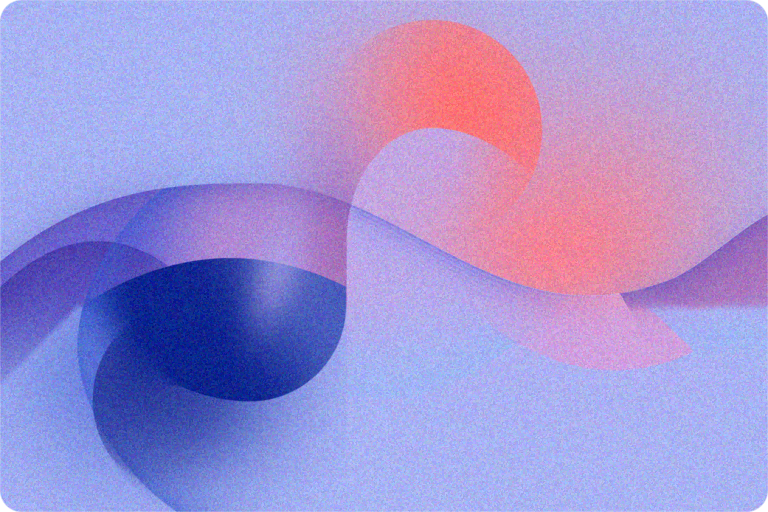
Give the GLSL for this background, as a Shadertoy shader.

```glsl
// Grainy abstract waves: a coral disc and a navy swirl joined by an S-shaped ribbon.
// Layers are crisp curve masks times gaussian falloffs; cellular noise adds grain.

const vec3 LAVENDER = vec3(0.655, 0.70, 0.955);
const vec3 PALE_BLUE = vec3(0.61, 0.71, 0.96);
const vec3 PALE_PINK = vec3(0.76, 0.65, 0.89);
const vec3 CORAL = vec3(1.0, 0.45, 0.46);
const vec3 ROSE = vec3(0.90, 0.55, 0.67);
const vec3 ORCHID = vec3(0.84, 0.62, 0.86);
const vec3 MAGENTA = vec3(0.66, 0.43, 0.72);
const vec3 VIOLET = vec3(0.40, 0.36, 0.81);
const vec3 INDIGO = vec3(0.25, 0.20, 0.63);
const vec3 BLUE = vec3(0.23, 0.35, 0.80);
const vec3 NAVY = vec3(0.04, 0.13, 0.55);

// Coverage of a signed distance, negative inside.
float soft(float d, float w) { return 1.0 - smoothstep(-w, w, d); }
float fill(float d) { return soft(d, 1.0 / iResolution.y); }
float decay(float d, float rate) { return exp(-max(d, 0.0) * rate); }

float blob(vec2 p, vec2 centre, vec2 radii) {
    vec2 q = (p - centre) / radii;
    return exp(-dot(q, q));
}

float arch(float x, float centre, float top, float bend) {
    return top - bend * (x - centre) * (x - centre);
}

// Height of the long wave across the canvas.
float mainWave(float x) {
    if (x < 0.5) return 0.642 - 0.154 * pow(1.0 - 2.0 * x, 2.7);
    return 0.532 + 0.11 * cos((x - 0.5) * 4.833) + 0.035 * smoothstep(1.3, 1.5, x);
}

// Petal: upright left side, round shoulder, long right slope.
float petalDist(vec2 p) {
    vec2 q = p - vec2(0.844, 0.531);
    if (q.x > 0.0) return q.y - arch(q.x, 0.0, 0.219, 2.4);
    if (q.y < 0.0) return -0.167 - q.x;
    return (length(q / vec2(0.167, 0.219)) - 1.0) * 0.18;
}

// Slightly pointed ellipse around the swirl.
float veilDist(vec2 p) {
    vec2 q = pow(abs(p - vec2(0.557, 0.326)) / vec2(0.406, 0.40), vec2(1.8));
    return (pow(q.x + q.y, 0.556) - 1.0) * 0.4;
}

vec3 hash3(vec2 p) {
    vec3 q = fract(p.xyx * vec3(0.1031, 0.1030, 0.0973));
    q += dot(q, q.yxz + 33.33);
    return fract((q.xxy + q.yzz) * q.zyx);
}

// Tint of the nearest cell point.
vec3 cellGrain(vec2 p) {
    vec3 best = vec3(9.0, 0.0, 0.0);
    for (int i = 0; i < 9; i++) {
        vec2 id = floor(p) + vec2(i % 3, i / 3) - 1.0;
        float d = length(id + hash3(id).xy - p);
        if (d < best.x) best = vec3(d, id);
    }
    return hash3(best.yz + 57.0) - 0.5;
}

vec3 coralSide(vec3 col, vec2 p, float above, float petal) {
    // Rose haze, disc and ribbon.
    col = mix(col, ROSE, 0.78 * above * blob(p, vec2(1.16, 0.60), vec2(0.32, 0.28)));
    col = mix(col, ROSE, 0.75 * blob(p, vec2(0.80, 0.80), vec2(0.20, 0.17)));
    float core = 0.6 + 0.4 * blob(p, vec2(0.90, 0.78), vec2(0.18, 0.14));
    float disc = fill(length(p - vec2(0.844, 0.746)) - 0.215);
    col = mix(col, CORAL, disc * core * smoothstep(0.62, 0.90, p.x));
    col = mix(col, MAGENTA, 0.65 * blob(p, vec2(0.66, 0.58), vec2(0.09, 0.17)));
    // Petal with a coral pool.
    float fade = soft(p.x - 0.98, 0.12) * smoothstep(0.25, 0.5, p.y);
    col = mix(col, PALE_PINK, petal * fade);
    return mix(col, ROSE * vec3(1.08, 0.91, 0.84), 0.9 * above * blob(p, vec2(1.08, 0.51), vec2(0.21, 0.14)));
}

vec3 rightRibbons(vec3 col, vec2 p, float wave) {
    float depth = wave - p.y;
    float below = fill(-depth) * smoothstep(0.66, 0.70, p.x);
    col = mix(col, vec3(0.72, 0.68, 0.94), below * decay(depth, 7.0));
    // Pale fold and pink lens.
    float fold = p.y - arch(p.x, 0.74, 0.222, -1.5);
    col = mix(col, PALE_BLUE, 0.8 * below * fill(-fold) * decay(fold, 11.0));
    col = mix(col, PALE_BLUE, 0.7 * below * blob(p, vec2(1.42, 0.345), vec2(0.13, 0.04)));
    float lens = below * fill(p.y - arch(p.x, 0.88, 0.562, 1.1)) * smoothstep(0.82, 1.16, p.x);
    lens *= fill(arch(p.x, 1.2, 0.277, -1.5) - p.y);
    col = mix(col, ORCHID, 0.85 * lens);
    col = mix(col, ROSE, 0.5 * lens * blob(p, vec2(1.14, 0.43), vec2(0.16, 0.05)));
    // Rippled rim and far violet band.
    float rim = below * decay(depth, 32.0) * soft(p.x - 1.08, 0.13);
    col = mix(col, VIOLET, rim * (0.5 + 0.1 * sin(depth * 700.0)));
    float rise = p.y - arch(p.x, 1.36, 0.396, -3.2);
    float band = below * fill(-rise) * smoothstep(1.22, 1.26, p.x);
    float shade = clamp(rise / max(rise + depth, 0.01), 0.0, 1.0);
    return mix(col, mix(PALE_PINK, VIOLET, shade), 0.9 * band);
}

vec3 navySide(vec3 col, vec2 p, float depth, float tube) {
    float veil = veilDist(p), under = fill(-depth);
    // Blue halo and purple wave.
    col = mix(col, BLUE, 0.72 * tube * blob(p, vec2(0.30, 0.28), vec2(0.25, 0.21)));
    float left = under * tube * soft(min(0.25 + p.x, 0.40) - p.y, 0.012);
    vec3 body = mix(VIOLET, vec3(0.71, 0.53, 0.82), smoothstep(0.24, 0.44, p.x));
    body = mix(body, MAGENTA, smoothstep(0.54, 0.66, p.x));
    col = mix(col, body, 0.85 * left * smoothstep(0.24, 0.46, p.y));
    float rim = exp(-abs(depth) * 28.0) * mix(0.28, 1.0, under) * tube;
    col = mix(col, VIOLET * 0.9, rim * mix(0.75, 0.4, smoothstep(0.2, 0.6, p.x)));
    float inner = arch(p.x, 0.19, 0.529, 2.5) - p.y;
    col = mix(col, INDIGO, 0.75 * left * fill(-inner) * decay(inner, 6.0) * soft(p.x - 0.33, 0.07));
    float veilRim = fill(veil) * decay(-veil, 22.0) * soft(p.x - 0.47, 0.13);
    col = mix(col, mix(PALE_BLUE, BLUE, under), 0.6 * veilRim);
    // Swirl, dissolving to the right.
    float blur = mix(0.002, 0.2, smoothstep(0.2, 0.55, p.x));
    float swirl = soft(length(p - vec2(0.371, 0.219)) - 0.19, blur);
    col = mix(col, vec3(0.13, 0.19, 0.57), 0.85 * swirl * blob(p, vec2(0.28, 0.27), vec2(0.28, 0.21)));
    // Navy body under its crest.
    vec2 q = p - vec2(0.488, 0.404);
    float base = q.x < 0.0 ? arch(q.x, 0.0, 0.216, -1.6) - p.y : length(vec2(q.x, min(q.y, 0.0))) - 0.188;
    float navy = soft(base, mix(0.1, 0.002, smoothstep(0.24, 0.36, p.x)));
    navy *= fill(p.y - arch(p.x, 0.45, 0.496, 1.1)) * fill(veil);
    vec3 deep = mix(NAVY, vec3(0.27, 0.35, 0.73), smoothstep(0.44, 0.67, p.x + 0.5 * (p.y - 0.32)));
    col = mix(col, mix(BLUE, deep, smoothstep(0.14, 0.27, p.x)), 0.95 * navy);
    // Leaning light streak.
    float streak = blob(p - vec2(0.22 * (p.y - 0.46), 0.0), vec2(0.54, 0.47), vec2(0.05, 0.11));
    return mix(col, PALE_PINK * vec3(0.87, 0.98, 1.02), 0.65 * tube * under * streak);
}

void mainImage(out vec4 fragColor, in vec2 fragCoord) {
    vec2 p = fragCoord / iResolution.y, mid = 0.5 * iResolution.xy / iResolution.y;
    float wave = mainWave(p.x), petal = fill(petalDist(p));
    vec3 col = coralSide(LAVENDER, p, fill(wave - p.y), petal);
    col = rightRibbons(col, p, wave);
    col = navySide(col, p, wave - p.y, 1.0 - petal) + 0.13 * cellGrain(p * 330.0);
    // Rounded white corners.
    float card = length(max(abs(p - mid) - mid + 0.043, 0.0)) - 0.043;
    fragColor = vec4(mix(vec3(1.0), col, fill(card)), 1.0);
}
```
